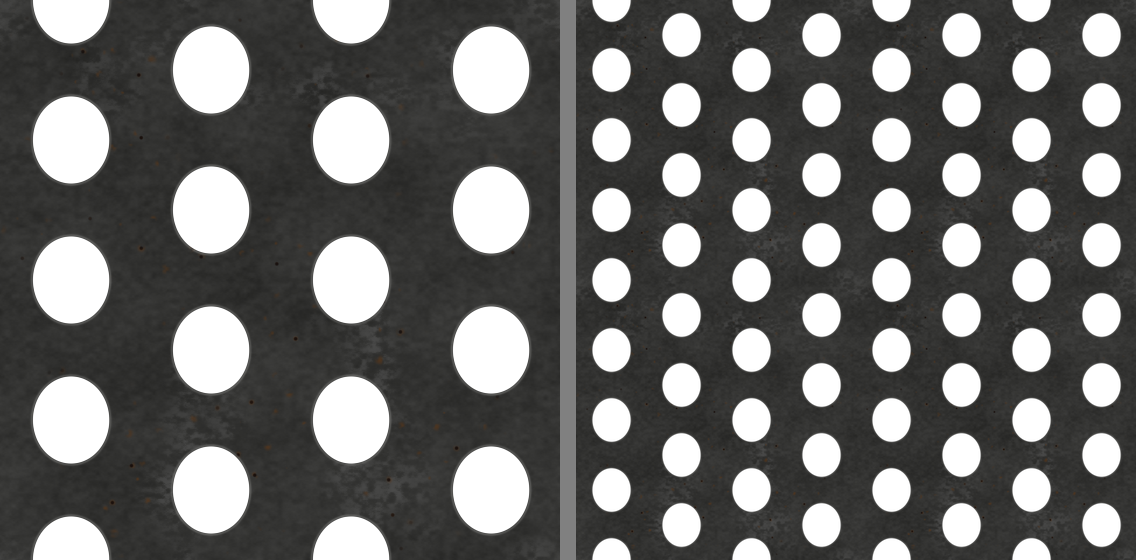
Left: one tile. Right: repeated 2 by 2.
Reproduce this pattern procedurally as a three.js fragment shader.

```glsl
// Dark weathered steel sheet with staggered oval perforations, rust flecks and pits.
varying vec2 vUv;

const float COLUMNS = 4.0;
const float ROWS = 4.0;
const vec2 HOLE_RADIUS = vec2(0.0682, 0.0778);
const vec2 HOLE_OFFSET = vec2(0.002, 0.0);
const float EDGE_SOFTNESS = 0.0012;
const float RIM_DISTANCE = 0.0022;
const float RIM_WIDTH = 0.0021;
const float RIM_STRENGTH = 0.55;
const vec3 HOLE_COLOR = vec3(1.0);
const vec3 STEEL_COLOR = vec3(0.196, 0.196, 0.19);
const vec3 RIM_COLOR = vec3(0.46, 0.46, 0.45);
const vec3 SCUFF_COLOR = vec3(0.34, 0.34, 0.34);
const vec3 RUST_COLOR = vec3(0.34, 0.21, 0.10);
const vec3 PIT_COLOR = vec3(0.08, 0.045, 0.035);
const float CLOUD_CONTRAST = 0.08;
const float GRAIN_CONTRAST = 0.075;
const float FLECK_CELLS = 32.0;
const float FLECK_CHANCE = 0.28;

float hash(vec2 p) {
  vec3 q = fract(vec3(p.xyx) * 0.1031);
  q += dot(q, q.yzx + 33.33);
  return fract((q.x + q.y) * q.z);
}

// Value noise that wraps after a whole number of cells
float wrappedNoise(vec2 uv, vec2 cells, float seed) {
  vec2 p = uv * cells;
  vec2 i = floor(p);
  vec2 f = fract(p);
  f = f * f * (3.0 - 2.0 * f);
  vec2 a = mod(i, cells) + seed;
  vec2 b = mod(i + 1.0, cells) + seed;
  return mix(mix(hash(a), hash(vec2(b.x, a.y)), f.x),
             mix(hash(vec2(a.x, b.y)), hash(b), f.x), f.y);
}

float wrappedFbm(vec2 uv, vec2 cells, float seed) {
  float sum = 0.0;
  float weight = 0.5;
  for (int octave = 0; octave < 4; octave++) {
    sum += weight * wrappedNoise(uv, cells, seed);
    cells *= 2.0;
    seed += 17.0;
    weight *= 0.5;
  }
  return sum / 0.9375;
}

// Approximate signed distance to the nearest hole, in canvas units
float holeDistance(vec2 uv) {
  vec2 grid = (uv - HOLE_OFFSET) * vec2(COLUMNS, ROWS);
  grid.y += 0.5 + 0.5 * mod(floor(grid.x), 2.0);
  vec2 p = (fract(grid) - 0.5) / vec2(COLUMNS, ROWS);
  float radial = length(p / HOLE_RADIUS);
  float slope = length(p / (HOLE_RADIUS * HOLE_RADIUS));
  return radial * (radial - 1.0) / max(slope, 0.001);
}

// Scattered flecks: x is the rust halo, y the dark pit
vec2 rustFlecks(vec2 uv) {
  vec2 p = uv * FLECK_CELLS;
  vec2 flecks = vec2(0.0);
  for (int y = -1; y <= 1; y++) {
    for (int x = -1; x <= 1; x++) {
      vec2 cell = floor(p) + vec2(float(x), float(y));
      vec2 id = mod(cell, FLECK_CELLS);
      vec2 center = cell + vec2(hash(id + 41.0), hash(id + 83.0));
      float present = step(hash(id + 127.0), FLECK_CHANCE);
      float size = mix(0.10, 0.38, hash(id + 163.0));
      float pitted = step(0.7, hash(id + 211.0));
      float d = length(p - center);
      float halo = present * (1.0 - smoothstep(0.0, size, d));
      float pit = present * pitted * (1.0 - smoothstep(0.04, 0.15, d));
      flecks = max(flecks, vec2(halo, pit));
    }
  }
  return flecks;
}

vec3 steelSheet(vec2 uv) {
  // Mottled base with fine grain
  float cloud = wrappedFbm(uv, vec2(7.0, 9.0), 5.0);
  float grain = wrappedFbm(uv, vec2(80.0, 104.0), 59.0);
  vec3 color = STEEL_COLOR;
  color += (cloud - 0.5) * CLOUD_CONTRAST + (grain - 0.5) * GRAIN_CONTRAST;

  // Pale scuffs in a few areas
  float scuffArea = smoothstep(0.56, 0.82, wrappedFbm(uv, vec2(6.0), 101.0));
  color = mix(color, SCUFF_COLOR, scuffArea * smoothstep(0.35, 0.75, grain) * 0.6);

  // Rust gathered in loose clusters
  float rustArea = smoothstep(0.38, 0.65, wrappedFbm(uv, vec2(5.0), 151.0));
  float speckle = wrappedNoise(uv, vec2(150.0), 197.0);
  vec2 flecks = rustFlecks(uv) * rustArea;
  color = mix(color, RUST_COLOR, flecks.x * smoothstep(0.2, 0.8, speckle) * 0.75);
  return mix(color, PIT_COLOR, flecks.y * 0.9);
}

void main() {
  float d = holeDistance(vUv);
  vec3 color = steelSheet(vUv);

  // Worn bright rim around each hole
  float rimOffset = (d - RIM_DISTANCE) / RIM_WIDTH;
  float wear = mix(0.7, 1.1, wrappedNoise(vUv, vec2(40.0), 233.0));
  color = mix(color, RIM_COLOR, exp(-rimOffset * rimOffset) * RIM_STRENGTH * wear);

  float hole = 1.0 - smoothstep(-EDGE_SOFTNESS, EDGE_SOFTNESS, d);
  gl_FragColor = vec4(mix(color, HOLE_COLOR, hole), 1.0);
}
```
